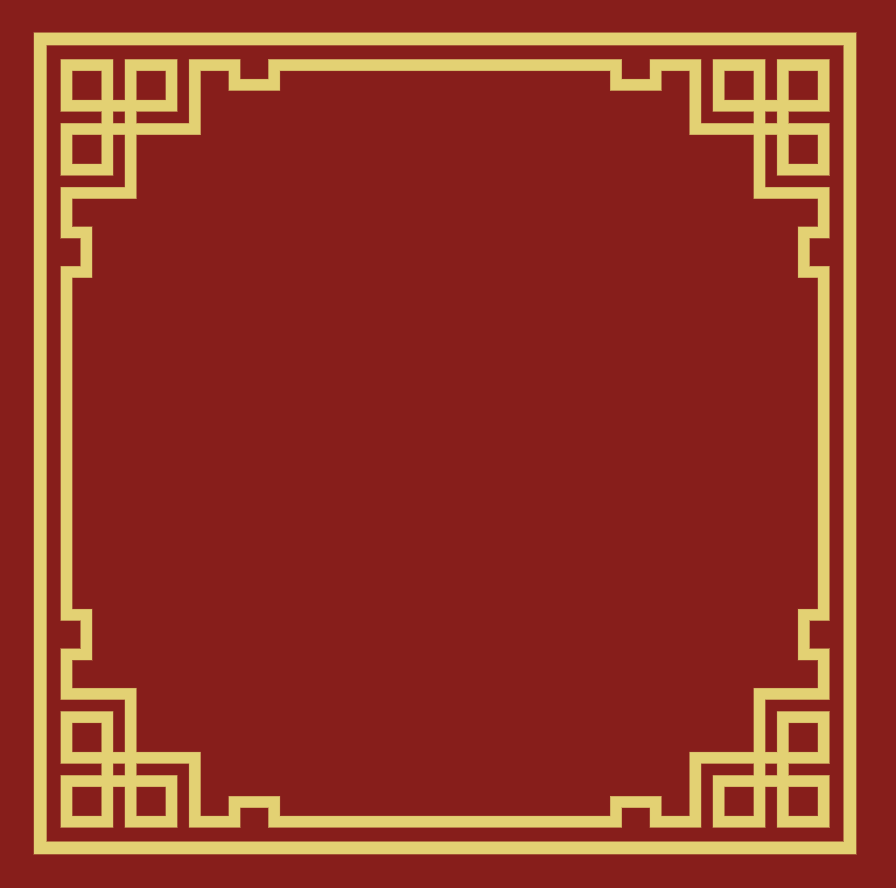
This background is drawn by a Shadertoy shader. Its source:

```glsl
// Gold fretwork frame with interlaced square corners on a deep red ground.

// Signed distance to a square-capped bar of half width 5 along an axis
float bar(vec2 p, vec2 a, vec2 b) {
    vec2 q = abs(p - 0.5 * (a + b)) - 0.5 * abs(b - a) - 5.0;
    return max(q.x, q.y);
}

// Signed distance to a hollow rectangle
float hollowBox(vec2 p, vec2 halfSize, float halfWidth) {
    vec2 q = abs(p) - halfSize;
    return abs(max(q.x, q.y)) - halfWidth;
}

// Fretwork, measured inward from the corner: x runs along the edge, y is depth
float fretwork(vec2 p) {
    // Corner squares and the bars that interlace them
    float d = hollowBox(p - 22.5, vec2(17.5), 5.0);
    d = min(d, hollowBox(p - vec2(77.5, 22.5), vec2(17.5), 5.0));
    d = min(d, bar(p, vec2(40.0), vec2(95.0, 40.0)));
    d = min(d, bar(p, vec2(60.0, 5.0), vec2(60.0)));

    // Step around the squares
    d = min(d, bar(p, vec2(60.0), vec2(115.0, 60.0)));
    d = min(d, bar(p, vec2(115.0, 60.0), vec2(115.0, 5.0)));
    d = min(d, bar(p, vec2(115.0, 5.0), vec2(149.0, 5.0)));

    // Notch, then the long side
    d = min(d, bar(p, vec2(149.0, 5.0), vec2(149.0, 22.0)));
    d = min(d, bar(p, vec2(149.0, 22.0), vec2(183.0, 22.0)));
    d = min(d, bar(p, vec2(183.0, 22.0), vec2(183.0, 5.0)));
    return min(d, bar(p, vec2(183.0, 5.0), vec2(400.0, 5.0)));
}

void mainImage(out vec4 fragColor, in vec2 fragCoord) {
    // Design grid of 768 by 764 units, centred on the frame
    vec2 grid = vec2(768.0, 764.0);
    vec2 p = fragCoord / iResolution.xy * grid - vec2(381.5, 382.5);
    float pixel = grid.y / iResolution.y;

    // Fold the four corners, then mirror across the diagonal
    vec2 corner = vec2(329.5, 330.5) - abs(p);
    vec2 folded = vec2(max(corner.x, corner.y), min(corner.x, corner.y));

    float d = min(fretwork(folded), hollowBox(p, vec2(347.0, 348.0), 5.5));
    float ink = smoothstep(0.75 * pixel, -0.75 * pixel, d);

    vec3 red = vec3(0.53, 0.118, 0.106);
    vec3 gold = vec3(0.89, 0.82, 0.45);
    fragColor = vec4(mix(red, gold, ink), 1.0);
}
```
